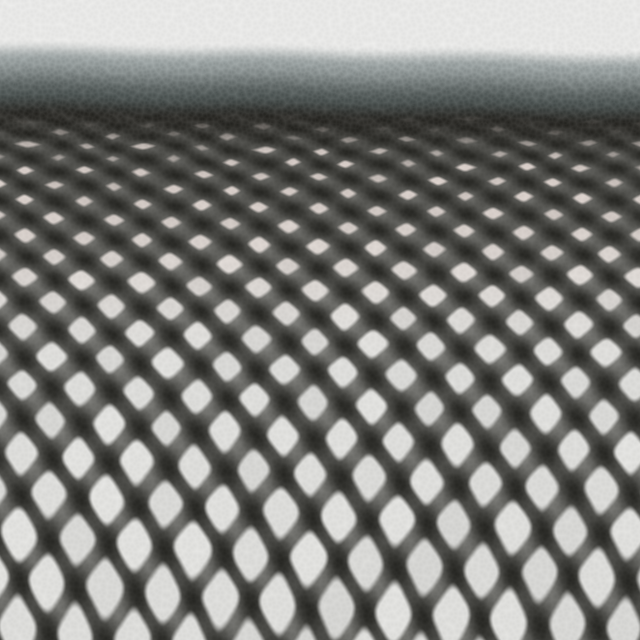
A WebGL 2 fragment shader for this texture:

```glsl
#version 300 es
precision highp float;
// Woven wire mesh curving away to a dark, soft horizon under a pale sky band.

uniform vec2 u_resolution;
out vec4 fragColor;

const float TAU = 6.2831853;
const float COLUMN_PITCH = 0.0905;  // 11 openings across
const float ROW_LOG_STEP = 0.082;   // rows shrink evenly in log depth
const vec2 LATTICE_ORIGIN = vec2(0.0286, 0.833);

const vec3 SKY = vec3(0.91, 0.91, 0.905);
const vec3 HAZE = vec3(0.62, 0.65, 0.65);
const vec3 SHADOW = vec3(0.31, 0.34, 0.335);
const vec3 HORIZON = vec3(0.17, 0.165, 0.15);
const vec3 WIRE_DARK = vec3(0.165, 0.165, 0.15);
const vec3 WIRE_LIT = vec3(0.56, 0.56, 0.545);
const vec3 OPENING = vec3(0.86, 0.86, 0.85);
const vec3 OPENING_FAR = vec3(0.83, 0.79, 0.77);

float hash(vec2 p) {
    vec3 q = fract(vec3(p.xyx) * 0.1031);
    q += dot(q, q.yzx + 33.33);
    return fract((q.x + q.y) * q.z);
}

// Distance to the nearest scattered point, for grain.
float cellular(vec2 p) {
    vec2 cell = floor(p);
    float nearest = 2.0;
    for (int j = -1; j <= 1; j++) {
        for (int i = -1; i <= 1; i++) {
            vec2 c = cell + vec2(i, j);
            vec2 site = c + vec2(hash(c), hash(c + 57.0));
            nearest = min(nearest, distance(p, site));
        }
    }
    return nearest;
}

vec2 wobble(vec2 p) {
    return vec2(sin(p.y * 41.0 + p.x * 17.0) + 0.6 * sin(p.x * 73.0 - p.y * 29.0),
                sin(p.x * 37.0 - p.y * 23.0) + 0.6 * sin(p.y * 67.0 + p.x * 31.0));
}

// Maps the canvas (depth measured down from the top) to the two wire axes.
vec2 meshCoords(vec2 p) {
    float lean = (0.010 + 0.012 * p.x) * (0.9 - p.y) / 0.55;
    float tilt = 0.115 * p.x - 0.03 * p.x * p.x - 0.003;
    float column = (p.x - lean - LATTICE_ORIGIN.x) / COLUMN_PITCH;
    float row = (log(max(p.y, 0.05) / LATTICE_ORIGIN.y) - tilt) / ROW_LOG_STEP;
    return vec2(column + 0.5 * row, column - 0.5 * row);
}

// Falling wires stay dark, rising wires catch the light.
vec3 wireColor(vec2 m, float depth) {
    float falling = 0.5 + 0.5 * cos(TAU * m.y);
    float rising = 0.5 + 0.5 * cos(TAU * (m.x - 0.08));
    float light = 0.68 * falling + 0.32 * rising;
    return mix(WIRE_DARK, WIRE_LIT, light * mix(0.55, 1.0, smoothstep(0.2, 0.55, depth)));
}

// Rounded diamond opening: 1 inside, 0 on the wires.
float openingMask(vec2 local, float halfSize, float softness) {
    vec2 q = local * local;
    float radius = pow(dot(q, q) + 1e-8, 0.25);
    return 1.0 - smoothstep(halfSize - softness, halfSize + softness, radius);
}

vec3 meshColor(vec2 p) {
    float far = 1.0 - smoothstep(0.18, 0.34, p.y);
    vec2 m = meshCoords(p) + wobble(p) * mix(0.018, 0.09, far);
    vec2 id = floor(m + 0.5);
    float variation = hash(id + 40.0) - 0.5;
    float halfSize = mix(0.12, 0.285, smoothstep(0.18, 0.56, p.y))
                   + 0.08 * smoothstep(0.5, 0.95, p.y);
    halfSize += variation * mix(0.025, 0.07, far);
    float mask = openingMask(m - id, halfSize, mix(0.065, 0.085, far));
    float glow = smoothstep(0.15, 0.30, p.y + 0.08 * variation);
    vec3 opening = mix(OPENING_FAR, OPENING, smoothstep(0.25, 0.6, p.y));
    opening *= 1.0 + 0.06 * variation;
    return mix(wireColor(m, p.y), opening, mask * mix(0.2, 1.0, glow));
}

// Sky, haze and the shadowed rim, stacked from the top down.
vec3 bandColor(float depth) {
    vec3 color = mix(SKY, HAZE, smoothstep(0.062, 0.094, depth));
    color = mix(color, SHADOW, smoothstep(0.085, 0.155, depth));
    return mix(color, HORIZON, smoothstep(0.145, 0.182, depth));
}

void main() {
    vec2 uv = gl_FragCoord.xy / u_resolution;
    vec2 p = vec2(uv.x, 1.0 - uv.y);
    float bandDepth = p.y - 0.014 * p.x + 0.002 * sin(p.x * 19.0);

    // Mesh emerges from the dark rim
    float emerge = smoothstep(0.155, 0.235, bandDepth);
    vec3 color = mix(bandColor(bandDepth), meshColor(p), emerge);

    // Fine grain, strongest in the haze
    float haze = smoothstep(0.06, 0.11, p.y) * (1.0 - smoothstep(0.17, 0.25, p.y));
    float grain = cellular(p * 130.0) - 0.48;
    color += grain * mix(0.035, 0.085, haze);

    fragColor = vec4(clamp(color, 0.0, 1.0), 1.0);
}
```
